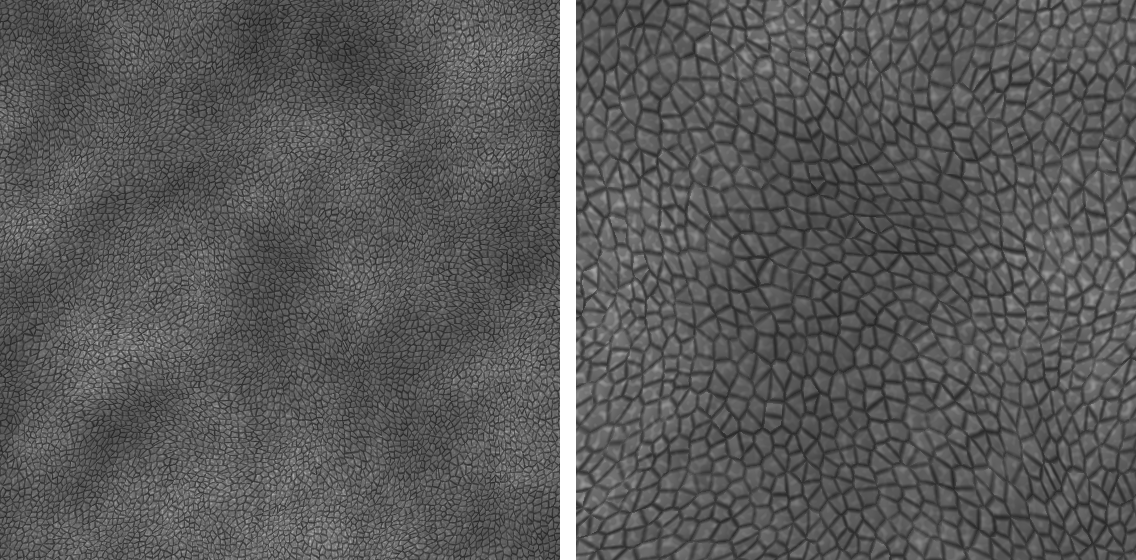
Left: the whole. Right: its middle third, enlarged.
This texture is drawn by a WebGL 2 fragment shader. Its source:

```glsl
#version 300 es
precision highp float;
// Worn grey leather: small pebbled grain, dark creases, rubbed pale patches.

#define GRAIN 94.0         // pebbles across the canvas
#define JITTER 0.82        // irregularity of the pebbles
#define STRETCH 1.22       // elongation of the pebbles
#define CREASE_WIDTH 0.23  // in pebble units
#define CREASE_DEPTH 0.47
#define BASE_TONE 0.385
#define PATCH_SCALE 3.6
#define PATCH_TONE 0.16
#define FLECK_SCALE 230.0
#define FLECK_TONE 0.30
#define BEVEL 0.055        // side light on each pebble

uniform vec2 u_resolution;
out vec4 fragColor;

// Integer hash giving two values from 0 to 1
vec2 hash2(vec2 cell) {
    uvec2 v = uvec2(ivec2(cell) + 4096);
    v = v * 1664525u + 1013904223u;
    v.x += v.y * 1664525u;
    v.y += v.x * 1664525u;
    v ^= v >> 16u;
    v.x += v.y * 1664525u;
    v.y += v.x * 1664525u;
    v ^= v >> 16u;
    return vec2(v & 65535u) / 65535.0;
}

float cornerSlope(vec2 cell, vec2 offset) {
    float angle = 6.28319 * hash2(cell).x;
    return dot(vec2(cos(angle), sin(angle)), offset);
}

float gradientNoise(vec2 p) {
    vec2 i = floor(p), f = p - i;
    vec2 u = f * f * f * (f * (f * 6.0 - 15.0) + 10.0);
    vec2 e = vec2(1.0, 0.0);
    float low = mix(cornerSlope(i, f), cornerSlope(i + e, f - e), u.x);
    float high = mix(cornerSlope(i + e.yx, f - e.yx), cornerSlope(i + 1.0, f - 1.0), u.x);
    return mix(low, high, u.y);
}

float fbm(vec2 p) {
    float sum = 0.0, weight = 1.0;
    for (int octave = 0; octave < 4; octave++) {
        sum += weight * gradientNoise(p);
        p = mat2(1.6, 1.2, -1.2, 1.6) * p + 17.3;
        weight *= 0.5;
    }
    return sum;
}

// Pebble cells in a stretched metric.
// Returns offset to the centre (xy), distance to the crease (z), cell tone (w).
vec4 pebbles(vec2 p, mat2 metric) {
    vec2 home = floor(p), first = vec2(0.0), second = vec2(0.0);
    float d1 = 1e3, d2 = 1e3, tone = 0.0;
    for (int y = -2; y <= 2; y++) {
        for (int x = -2; x <= 2; x++) {
            vec2 cell = home + vec2(x, y);
            vec2 h = hash2(cell);
            vec2 r = metric * (cell + 0.5 + JITTER * (h - 0.5) - p);
            float d = dot(r, r);
            if (d < d1) {
                d2 = d1; second = first;
                d1 = d; first = r;
                tone = fract(h.x * 7.31 + h.y * 3.17);
            } else if (d < d2) {
                d2 = d; second = r;
            }
        }
    }
    float edge = 0.5 * (d2 - d1) / max(length(second - first), 1e-4);
    return vec4(first, edge, tone);
}

void main() {
    vec2 p = gl_FragCoord.xy / u_resolution.y;

    // Grain direction drifts slowly over the hide
    float angle = 0.9 + 3.4 * gradientNoise(p * 3.3 + 8.7);
    float c = cos(angle), s = sin(angle);
    mat2 turn = mat2(c, -s, s, c);
    mat2 metric = transpose(turn) * mat2(1.0 / STRETCH, 0.0, 0.0, STRETCH) * turn;
    vec2 warp = vec2(gradientNoise(p * 9.0 + 3.1), gradientNoise(p * 9.0 + 41.7));
    vec4 pebble = pebbles(p * GRAIN + 1.6 * warp, metric);

    // Cloudy wear, drawn out along the rising diagonal
    vec2 diagonal = vec2(0.8 * (p.x + p.y), 1.1 * (p.y - p.x)) * 0.707;
    float wear = fbm(diagonal * PATCH_SCALE + 5.3);
    float rubbed = smoothstep(-0.35, 0.55, wear);

    // Creases, kept at least about a pixel wide
    float width = max(CREASE_WIDTH, 1.2 * GRAIN / u_resolution.y);
    float crease = 1.0 - smoothstep(0.0, width, pebble.z);
    float depth = CREASE_DEPTH * (0.88 + 0.5 * gradientNoise(p * 38.0));

    // Pebble tops: side light, own tone and fine bright flecks
    float top = BASE_TONE + PATCH_TONE * wear;
    top += BEVEL * dot(pebble.xy, vec2(0.6, -0.8)) + 0.04 * (pebble.w - 0.5);
    float fleck = gradientNoise(p * FLECK_SCALE + 2.0 * warp);
    top += FLECK_TONE * max(fleck, 0.0) * mix(0.35, 1.25, rubbed);
    top += 0.05 * gradientNoise(p * FLECK_SCALE * 0.6 + 19.0);

    float tone = top * (1.0 - depth * crease);
    fragColor = vec4(vec3(clamp(tone, 0.0, 1.0)), 1.0);
}
```
